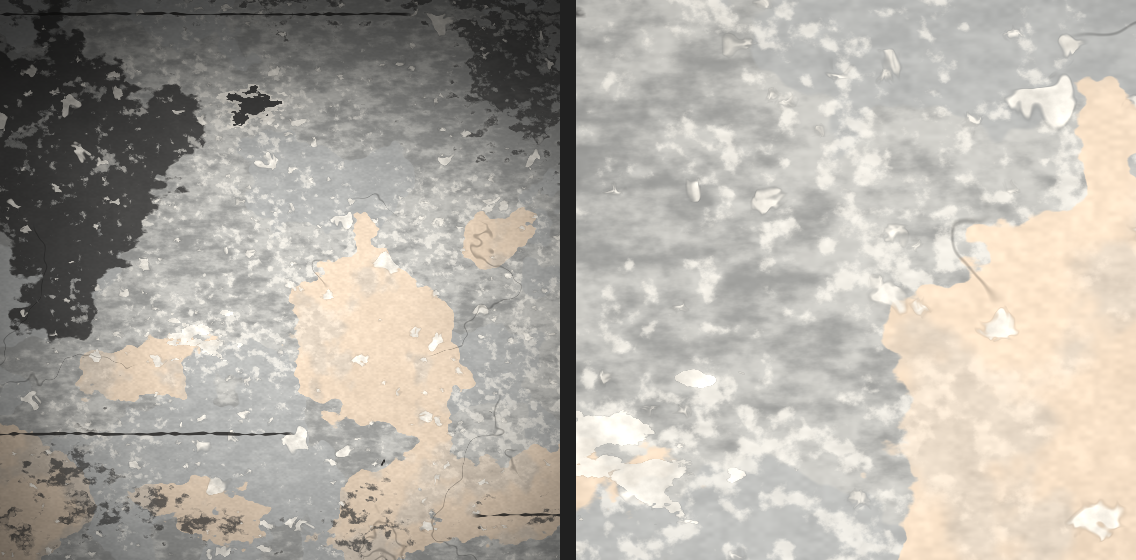
Left: the whole. Right: its middle third, enlarged.
Reproduce this texture procedurally as a WebGL 1 fragment shader.

```glsl
precision highp float;
uniform vec2 u_resolution;

const vec3 WORN_GREY = vec3(0.56, 0.56, 0.55);
const vec3 LIMEWASH  = vec3(0.73, 0.725, 0.705);
const vec3 SMOOTH_GREY = vec3(0.655, 0.66, 0.655);
const vec3 PEACH     = vec3(0.85, 0.77, 0.68);
const vec3 DARK_PAINT = vec3(0.255, 0.252, 0.248);
const vec3 CHIP_WHITE = vec3(0.95, 0.93, 0.89);
const vec3 SOOT      = vec3(0.15, 0.145, 0.14);
const vec2 LIGHT_CENTRE = vec2(0.55, 0.42);
const float LIGHT_MAX = 1.13;
const float LIGHT_MIN = 0.43;
const float EDGE = 0.002;
const float RAGGED = 0.26;
const float GRAIN = 0.06;

float hash(vec2 p) {
  return fract(sin(dot(p, vec2(127.1, 311.7))) * 43758.5453);
}

float noise(vec2 p) {
  vec2 i = floor(p), f = fract(p);
  f = f * f * (3.0 - 2.0 * f);
  return mix(mix(hash(i), hash(i + vec2(1.0, 0.0)), f.x),
             mix(hash(i + vec2(0.0, 1.0)), hash(i + 1.0), f.x), f.y);
}

float fbm(vec2 p) {
  float sum = 0.0, amp = 0.5;
  for (int i = 0; i < 5; i++) {
    sum += amp * noise(p);
    p = mat2(1.6, 1.2, -1.2, 1.6) * p + 17.3;
    amp *= 0.5;
  }
  return sum / 0.97;
}

// Approximate signed distance to an ellipse, positive inside
float blob(vec2 p, vec2 centre, vec2 radius) {
  return (1.0 - length((p - centre) / radius)) * min(radius.x, radius.y);
}

float cover(float d) { return smoothstep(-EDGE, EDGE, d); }

// Scattered ragged flakes, distance positive inside
float flakes(vec2 p, float scale, float density, float seed) {
  vec2 q = p * scale + seed;
  q += 0.30 * (vec2(noise(q * 4.0), noise(q * 4.0 + 31.0)) - 0.5);
  q += 0.16 * (vec2(noise(q * 11.0), noise(q * 11.0 + 57.0)) - 0.5);
  vec2 base = floor(q);
  float d = -1.0;
  for (int y = -1; y <= 1; y++) {
    for (int x = -1; x <= 1; x++) {
      vec2 id = base + vec2(float(x), float(y));
      float pick = hash(id + 3.7);
      vec2 centre = id + 0.2 + 0.6 * vec2(hash(id + 11.3), hash(id + 23.9));
      float size = hash(id + 41.1);
      float radius = mix(0.08, 0.25, size * size);
      float flake = radius - length((q - centre) * vec2(0.85, 1.15));
      d = max(d, mix(-1.0, flake, step(pick, density)));
    }
  }
  return d / scale;
}

// Broken horizontal joint between two ends
float seam(vec2 p, float height, float start, float end) {
  float wobble = 0.003 * (noise(vec2(p.x * 30.0, height * 90.0)) - 0.5);
  float width = 0.004 * noise(vec2(p.x * 80.0, height * 50.0));
  float span = smoothstep(start - 0.02, start, p.x) * smoothstep(end + 0.02, end, p.x);
  return span * smoothstep(EDGE, 0.0, abs(p.y - height + wobble) - width + 0.0012);
}

void main() {
  vec2 p = gl_FragCoord.xy / u_resolution;
  float coarse = fbm(p * 5.0 + 4.0);
  float ragged = fbm(p * 9.0 + 20.0) - 0.5;
  float streak = fbm(p * vec2(42.0, 70.0));
  float speck = fbm(p * vec2(85.0, 100.0) + 60.0);
  float drag = fbm(p * vec2(45.0, 170.0) + 9.0);

  // Scraped grey wall
  float wash = 0.35 * streak + 0.35 * coarse + 0.15 * drag + 0.15 * speck;
  vec3 col = mix(WORN_GREY, LIMEWASH, smoothstep(0.38, 0.60, wash));
  col = mix(col, SMOOTH_GREY, 0.7 * cover(0.3 * (fbm(p * 6.0 + 70.0) - 0.57)));
  col = mix(col, CHIP_WHITE, 0.55 * smoothstep(0.57, 0.70, 0.6 * speck + 0.4 * coarse));

  // Exposed warm plaster
  float plaster = blob(p, vec2(0.64, 0.39), vec2(0.14, 0.17));
  plaster = max(plaster, blob(p, vec2(0.29, 0.32), vec2(0.15, 0.07)));
  plaster = max(plaster, blob(p, vec2(0.86, 0.10), vec2(0.24, 0.10)));
  plaster = max(plaster, blob(p, vec2(0.02, 0.13), vec2(0.10, 0.12)));
  plaster = max(plaster, blob(p, vec2(0.46, 0.09), vec2(0.12, 0.05)));
  plaster = max(plaster, blob(p, vec2(0.88, 0.56), vec2(0.15, 0.04)) - 0.01);
  float plasterMask = cover(plaster + RAGGED * ragged + 0.03 * (streak - 0.5));
  vec3 plasterCol = PEACH * (0.90 + 0.20 * coarse) + 0.05 * (speck - 0.5);
  float bare = 0.95 - 0.35 * smoothstep(0.52, 0.64, fbm(p * 12.0 + 45.0));
  col = mix(col, plasterCol, bare * plasterMask);

  // Dark paint, worn through by pale scratches
  float dark = blob(p, vec2(0.10, 0.73), vec2(0.23, 0.22));
  dark = max(dark, blob(p, vec2(0.11, 0.46), vec2(0.06, 0.07)));
  dark += 0.08 * (streak - 0.5) + RAGGED * ragged;
  float wornDark = blob(p, vec2(0.96, 0.87), vec2(0.22, 0.17)) - 0.06;
  wornDark = max(wornDark, p.y - 1.01);
  wornDark = max(wornDark, blob(p, vec2(0.15, 0.19), vec2(0.07, 0.05)) - 0.04);
  wornDark = max(wornDark, blob(p, vec2(0.50, 0.07), vec2(0.40, 0.020)) - 0.045);
  wornDark += 0.22 * (streak - 0.5) + 0.18 * (speck - 0.5) + 0.20 * ragged;
  float darkMask = max(smoothstep(-0.008, 0.008, dark), 0.8 * smoothstep(-0.02, 0.025, wornDark));
  float scratch = smoothstep(0.58, 0.68, 0.6 * speck + 0.4 * fbm(p * vec2(16.0, 24.0) + 33.0));
  col = mix(col, DARK_PAINT * (0.8 + 0.4 * coarse), 0.93 * darkMask * (1.0 - 0.7 * scratch));

  // White chips with a thin shadow
  float chip = max(flakes(p, 12.0, 0.18, 2.0), flakes(p, 26.0, 0.14, 13.0));
  chip = max(chip, flakes(p, 55.0, 0.07, 29.0));
  chip = max(chip, blob(p, vec2(0.375, 0.405), vec2(0.040, 0.022)) - 0.008 + 0.18 * (streak - 0.5));
  col *= 1.0 - 0.10 * smoothstep(-0.004, 0.0, chip);
  col = mix(col, CHIP_WHITE * (0.80 + 0.3 * speck), 0.9 * cover(chip));

  // Broken socket and small nail holes
  float socket = blob(p, vec2(0.445, 0.808), vec2(0.048, 0.035)) + 0.08 * (streak - 0.5);
  col = mix(col, CHIP_WHITE * (0.70 + 0.4 * streak), cover(socket));
  col = mix(col, DARK_PAINT, cover(socket - 0.012));
  float nail = flakes(p, 14.0, 0.12, 47.0);
  col = mix(col, SOOT, cover(nail - 0.012));

  // Hairline cracks and board joints
  float crackLine = abs(fbm(p * 4.0 + 90.0) - 0.5);
  float crack = smoothstep(0.005, 0.0, crackLine) * smoothstep(0.54, 0.64, noise(p * 6.0 + 8.0));
  col *= 1.0 - 0.22 * crack;
  float joint = max(seam(p, 0.225, 0.0, 0.51), seam(p, 0.975, 0.0, 0.72));
  joint = max(joint, seam(p, 0.08, 0.86, 1.0));
  col = mix(col, SOOT, 0.85 * joint);

  // Grain and uneven light
  col *= 1.0 + GRAIN * (noise(p * vec2(230.0, 330.0)) - 0.5);
  float light = mix(LIGHT_MAX, LIGHT_MIN, smoothstep(0.15, 0.88, length(p - LIGHT_CENTRE)));
  light *= 1.0 - 0.32 * smoothstep(0.70, 1.0, p.y);
  gl_FragColor = vec4(clamp(col * light, 0.0, 1.0), 1.0);
}
```
